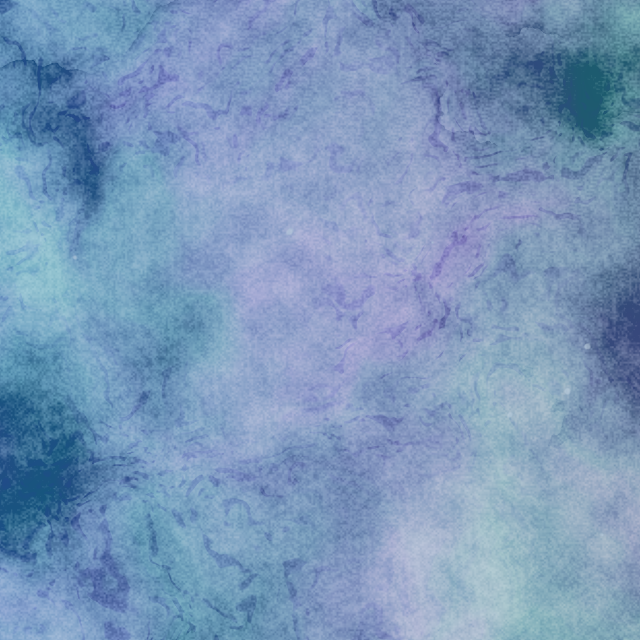
Give the GLSL for this texture, as a Shadertoy shader.

```glsl
// Blue watercolour wash on grained paper: soft light and dark pools of pigment
// are bent by layered noise, then given tide lines, speckles, pale drops and
// fine grain. One tone value picks the colour from a ramp of five blues.

const vec3 DEEP_BLUE  = vec3(0.15, 0.31, 0.49);
const vec3 DUSK_BLUE  = vec3(0.31, 0.45, 0.60);
const vec3 MID_BLUE   = vec3(0.415, 0.56, 0.70);
const vec3 SKY_BLUE   = vec3(0.51, 0.65, 0.76);
const vec3 PALE_BLUE  = vec3(0.63, 0.73, 0.81);
const vec3 PAPER_BLUE = vec3(0.74, 0.81, 0.87);
const int DROPS = 8;

float hash(vec2 p) {
    return fract(sin(dot(p, vec2(127.1, 311.7))) * 43758.5453);
}

float noise(vec2 p) {
    vec2 cell = floor(p), f = fract(p);
    f = f * f * (3.0 - 2.0 * f);
    float low = mix(hash(cell), hash(cell + vec2(1, 0)), f.x);
    float high = mix(hash(cell + vec2(0, 1)), hash(cell + vec2(1, 1)), f.x);
    return mix(low, high, f.y);
}

float fbm(vec2 p) {
    float sum = 0.0, weight = 0.5;
    for (int i = 0; i < 5; i++) {
        sum += weight * noise(p);
        p = mat2(1.6, 1.2, -1.2, 1.6) * p + 7.3;
        weight *= 0.5;
    }
    return sum / 0.97;
}

// Soft elliptical pool of pigment
float pool(vec2 p, vec2 centre, vec2 radius) {
    vec2 d = (p - centre) / radius;
    return exp(-dot(d, d));
}

// Dried edge: crisp where d > 0, fading away where d < 0
float tideLine(float d, float width) {
    return (1.0 - smoothstep(0.0, 0.003, d)) * exp(min(d, 0.0) / width);
}

float ramp(float from, float to, float x) {
    return clamp((x - from) / (to - from), 0.0, 1.0);
}

vec3 washColour(float tone) {
    vec3 c = mix(DEEP_BLUE, DUSK_BLUE, ramp(0.02, 0.28, tone));
    c = mix(c, MID_BLUE, ramp(0.28, 0.5, tone));
    c = mix(c, SKY_BLUE, ramp(0.5, 0.75, tone));
    c = mix(c, PALE_BLUE, ramp(0.75, 1.07, tone));
    return mix(c, PAPER_BLUE, ramp(1.07, 1.5, tone));
}

// Broad light and dark areas of the wash
float washTone(vec2 p) {
    float light = 0.45 * pool(p, vec2(0.43, 0.68), vec2(0.26, 0.30))
                + 0.35 * pool(p, vec2(0.77, 0.18), vec2(0.20, 0.20))
                + 0.30 * pool(p, vec2(0.08, 0.96), vec2(0.20, 0.07));
    float dark = 0.65 * pool(p, vec2(0.16, 0.75), vec2(0.07, 0.13))
               + 0.65 * pool(p, vec2(0.86, 0.88), vec2(0.10, 0.07))
               + 0.60 * pool(p, vec2(0.99, 0.54), vec2(0.10, 0.16))
               + 0.45 * pool(p, vec2(0.04, 0.24), vec2(0.17, 0.12))
               + 0.32 * pool(p, vec2(0.27, 0.49), vec2(0.11, 0.08))
               + 0.30 * pool(p, vec2(0.52, 0.23), vec2(0.09, 0.10));
    return 0.66 + light - dark + 1.1 * (fbm(p * 3.2 + 11.0) - 0.5);
}

// Three broken tide lines: a top corner edge, an arc and a noise contour
float tideLines(vec2 p, vec2 bent) {
    float ragged = 0.05 * (fbm(p * 30.0) - 0.5) + 0.08 * (fbm(p * 9.0 + 3.0) - 0.5);
    float corner = p.y - 0.885 - 0.13 * smoothstep(0.1, 0.32, p.x) + ragged;
    float arc = 0.11 - length(p - vec2(0.81, 0.86)) + ragged;
    float contour = 0.35 * (noise(bent * 3.0 + 5.0) - 0.5) + ragged;
    float broken = smoothstep(0.35, 0.65, noise(p * 11.0 + 20.0));
    float rare = smoothstep(0.6, 0.8, noise(p * 6.0 + 41.0));
    return tideLine(corner, 0.010) * (0.3 + 0.7 * broken)
         + 0.6 * tideLine(arc, 0.010) * broken
         + 0.4 * tideLine(contour, 0.014) * rare;
}

// Small ragged drops where the pigment was lifted
float paleDrops(vec2 p) {
    float cover = 0.0;
    float ragged = 0.008 * (noise(p * 90.0) - 0.5);
    for (int i = 0; i < DROPS; i++) {
        float id = float(i);
        vec2 centre = vec2(hash(vec2(id, 1.7)), hash(vec2(id, 5.3)));
        float radius = mix(0.003, 0.010, pow(hash(vec2(id, 9.1)), 2.0));
        float d = length(p - centre) - radius + ragged;
        cover = max(cover, 1.0 - smoothstep(-0.002, 0.002, d));
    }
    return cover;
}

void mainImage(out vec4 fragColor, in vec2 fragCoord) {
    vec2 p = fragCoord / iResolution.y;
    vec2 bend = vec2(fbm(p * 5.0), fbm(p * 5.0 + 31.0)) - 0.5;
    vec2 bent = p + 0.35 * bend;

    // Pigment: wash, mottling, granulation and speckles
    float tone = washTone(bent);
    tone += 0.5 * (fbm(p * 20.0 + 2.0) - 0.5) + 0.16 * (noise(p * 130.0) - 0.5);
    float density = smoothstep(0.25, 0.7, noise(p * 5.0 + 17.0));
    float speckle = density * smoothstep(0.6, 0.88, noise(bent * 75.0));
    tone -= 0.22 * speckle + 0.45 * tideLines(p, bent);

    // Paper grain
    tone += 0.28 * (noise(p * 330.0) - 0.5);

    // Colour drift: teal to violet, and bluer on the left than on the right
    vec3 colour = washColour(tone);
    colour += vec3(0.22, -0.16, 0.12) * (fbm(bent * 3.5 + 53.0) - 0.5);
    colour += vec3(-0.03, 0.0, 0.025) * (1.0 - 2.0 * p.x);
    colour += vec3(0.01, -0.015, 0.02) * speckle;
    colour = mix(colour, PAPER_BLUE, 0.6 * paleDrops(p));
    fragColor = vec4(clamp(colour, 0.0, 1.0), 1.0);
}
```
